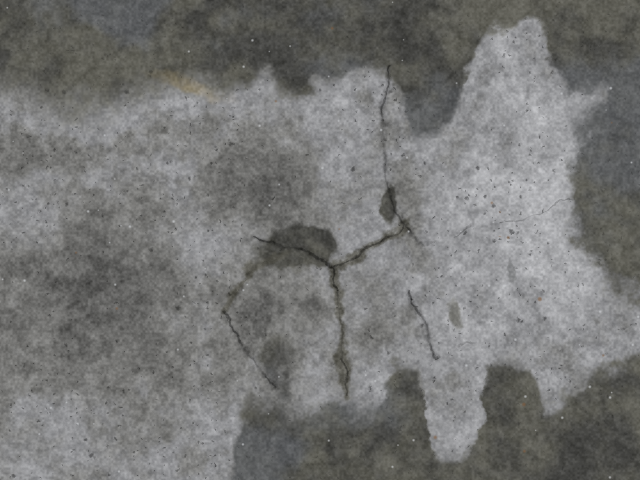
A Shadertoy shader for this texture:

```glsl
float hash(vec2 p) {
    vec3 q = fract(p.xyx * 0.1031);
    q += dot(q, q.yzx + 33.33);
    return fract((q.x + q.y) * q.z);
}

float noise(vec2 p) {
    vec2 i = floor(p), f = fract(p);
    f = f * f * (3.0 - 2.0 * f);
    return mix(mix(hash(i), hash(i + vec2(1, 0)), f.x),
               mix(hash(i + vec2(0, 1)), hash(i + vec2(1, 1)), f.x), f.y);
}

float fbm(vec2 p) {
    float sum = 0.0, amp = 0.5;
    for (int i = 0; i < 5; i++) {
        sum += amp * noise(p);
        p = mat2(1.6, 1.2, -1.2, 1.6) * p + 17.3;
        amp *= 0.55;
    }
    return sum / 1.06;
}

vec2 wobble(vec2 p) { return vec2(fbm(p), fbm(p + 40.0)) - 0.5; }

// Blunt finger profile
float bump(float x, float width) {
    x /= width;
    return exp(-x * x * x * x);
}

float blob(vec2 p, vec2 center, vec2 radius) {
    return smoothstep(1.5, 0.45, length((p - center) / radius));
}

float segment(vec2 p, vec2 a, vec2 b) {
    vec2 d = b - a;
    return length(p - a - d * clamp(dot(p - a, d) / dot(d, d), 0.0, 1.0));
}

// One grain in some cells of a jittered grid
float specks(vec2 p, float scale, float share) {
    p *= scale;
    vec2 cell = floor(p);
    vec2 center = 0.3 + 0.4 * vec2(hash(cell + 7.1), hash(cell + 31.7));
    float radius = 0.06 + 0.18 * hash(cell + 53.9);
    float soft = 0.08 + 0.6 * scale / iResolution.y;
    float dist = length(fract(p) - center);
    return step(hash(cell + 91.3), share) * smoothstep(radius + soft, radius - soft, dist);
}

// Signed extent of the damp borders, positive inside
float dampField(vec2 p) {
    float upper = 0.83 - 0.05 * bump(p.x - 0.17, 0.1) - 0.04 * bump(p.x - 0.6, 0.04)
                - 0.09 * bump(p.x - 0.9, 0.07) + 0.13 * bump(p.x - 1.07, 0.08)
                - 0.05 * smoothstep(1.12, 1.25, p.x);
    float lower = mix(-0.15, 0.16, smoothstep(0.43, 0.53, p.x))
                + 0.09 * bump(p.x - 0.85, 0.05) - 0.13 * bump(p.x - 0.95, 0.055)
                + 0.1 * bump(p.x - 1.07, 0.06) + 0.08 * smoothstep(1.15, 1.33, p.x);
    float side = 0.17 * (1.0 - length((p - vec2(1.37, 0.66)) / vec2(0.18, 0.25)));
    return max(max(p.y - upper, lower - p.y), side);
}

void mainImage(out vec4 fragColor, in vec2 fragCoord) {
    vec2 p = fragCoord / iResolution.y;
    p.x *= 1.3333 * iResolution.y / iResolution.x;
    float cloud = fbm(p * 5.0 + 3.0);
    float mottle = fbm(p * 20.0 + 9.0);
    float fine = fbm(p * 70.0);
    vec2 w = p + 0.05 * wobble(p * 9.0) + 0.02 * wobble(p * 35.0);
    vec2 broad = w + 0.12 * wobble(p * 6.0 + 70.0);

    // Dry cement: pale plumes and worn grey areas
    float tone = 0.54 + 0.2 * (cloud - 0.5) + 0.18 * (mottle - 0.5);
    tone -= 0.05 * smoothstep(0.5, 0.62, fbm(p * 10.0 + 80.0));
    tone += 0.05 * blob(broad, vec2(0.73, 0.62), vec2(0.09, 0.22));
    tone += 0.08 * blob(broad, vec2(1.08, 0.56), vec2(0.16, 0.36));
    tone -= 0.08 * blob(broad, vec2(0.2, 0.36), vec2(0.26, 0.23));
    tone -= 0.08 * blob(broad, vec2(0.54, 0.65), vec2(0.12, 0.13));
    tone -= 0.06 * blob(broad, vec2(0.1, 0.69), vec2(0.2, 0.04));
    tone -= 0.07 * blob(broad, vec2(0.56, 0.34), vec2(0.1, 0.09));

    // Damp stains around the borders and the crack junctions
    float field = dampField(w) + 0.12 * (fbm(p * 8.0 + 21.0) - 0.5)
                + 0.07 * (mottle - 0.5) + 0.03 * (fine - 0.5);
    tone += 0.035 * exp(-pow((field + 0.05) / 0.04, 2.0));
    vec3 color = tone * mix(vec3(1.0, 0.998, 0.98), vec3(0.995, 1.0, 1.015), smoothstep(0.46, 0.58, tone));
    float soft = mix(0.05, 0.018, smoothstep(0.2, 0.7, p.x));
    float damp = smoothstep(-soft, soft, field);
    float stain = blob(broad, vec2(0.6, 0.49), vec2(0.09, 0.04));
    stain = max(stain, blob(w, vec2(0.815, 0.575), vec2(0.02, 0.042)));
    stain = max(stain, 0.7 * blob(broad, vec2(0.58, 0.22), vec2(0.05, 0.09)));
    stain = max(stain, 0.5 * blob(w, vec2(0.945, 0.35), vec2(0.014, 0.045)));
    stain = max(stain, 0.5 * blob(w, vec2(1.07, 0.44), vec2(0.012, 0.035)));
    damp = max(damp, smoothstep(0.25, 0.75, stain + 0.9 * (mottle - 0.5)) * min(1.0, 1.3 * stain));
    vec3 wet = mix(vec3(0.265, 0.265, 0.255), vec3(0.37, 0.367, 0.335),
                   smoothstep(0.35, 0.65, 0.5 * cloud + 0.5 * mottle));
    wet = mix(wet, vec3(0.37, 0.38, 0.395), 0.7 * smoothstep(0.5, 0.65, fbm(p * 4.0 + 60.0)));
    color = mix(color, wet, 0.97 * damp);
    color += vec3(0.1, 0.06, -0.02) * blob(broad, vec2(0.4, 0.825), vec2(0.06, 0.02)) * mottle;

    // Cracks: broad damp veins and broken hairlines
    vec2 hub = vec2(0.686, 0.436), fork = vec2(0.845, 0.531), bend = vec2(0.712, 0.358);
    vec2 turn = vec2(0.465, 0.35), knee = vec2(0.795, 0.644), tip = vec2(0.906, 0.262);
    vec2 arch = vec2(0.53, 0.45), spur = vec2(0.885, 0.493);
    float vein = min(segment(w, hub, fork), segment(w, hub, bend));
    vein = min(vein, segment(w, bend, vec2(0.717, 0.184)));
    vein = min(vein, min(segment(w, arch, turn), segment(w, arch, vec2(0.6, 0.47))) + 0.003);
    float hair = min(segment(w, vec2(0.807, 0.852), knee), segment(w, knee, fork));
    hair = min(hair, min(segment(w, fork, spur), segment(w, hub, vec2(0.53, 0.514))));
    hair = min(hair, segment(w, turn, vec2(0.573, 0.184)));
    hair = min(hair, segment(w, vec2(0.85, 0.39), tip));
    float faint = min(segment(w, tip, vec2(0.99, 0.288)), segment(w, spur, vec2(1.19, 0.58)));
    float broken = smoothstep(0.3, 0.6, noise(p * 30.0 + 5.0));
    color = mix(color, vec3(0.34, 0.335, 0.305), 0.85 * smoothstep(0.015, 0.003, vein + 0.03 * (mottle - 0.5)));
    color *= 1.0 - (0.12 + 0.2 * broken) * smoothstep(0.004, 0.0005, min(vein, hair));
    color *= 1.0 - 0.15 * smoothstep(0.01, 0.001, hair + 0.01 * (mottle - 0.5));
    color *= 1.0 - 0.16 * broken * smoothstep(0.003, 0.0005, faint);

    // Fine grit, pits and bright grains
    float grit = 0.2 * (fine - 0.5) + 0.1 * (noise(p * 210.0) - 0.5);
    color += grit * (1.0 - 0.3 * damp);
    vec2 rough = p + 0.012 * wobble(p * 90.0);
    float cluster = blob(w, vec2(1.02, 0.54), vec2(0.08, 0.05));
    float pits = specks(rough, 110.0, 0.02 + 0.1 * smoothstep(0.45, 0.65, cloud));
    pits = max(pits, specks(rough + 5.0, 55.0, 0.015 + 0.3 * cluster));
    color *= 1.0 - 0.36 * pits * (1.0 - 0.5 * damp);
    color = mix(color, vec3(0.78, 0.79, 0.8), 0.7 * specks(p + 2.0, 90.0, 0.006));
    color = mix(color, vec3(0.5, 0.36, 0.25), 0.6 * specks(p + 8.0, 60.0, 0.002 + 0.05 * cluster));
    fragColor = vec4(color, 1.0);
}
```
